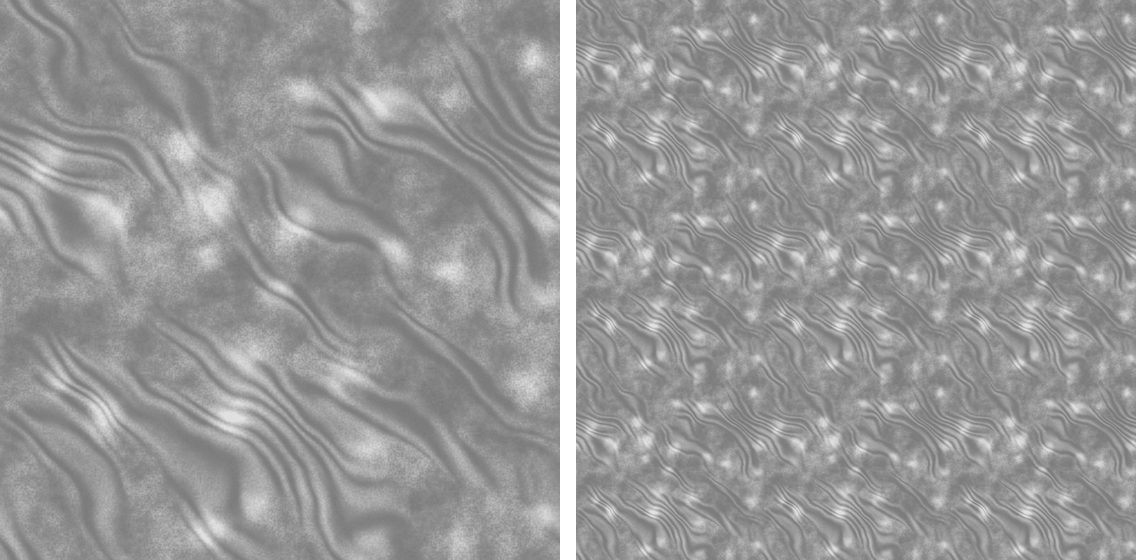
Left: one tile. Right: repeated 3 by 3.
A WebGL 2 fragment shader for this texture:

```glsl
#version 300 es
precision highp float;

uniform vec2 u_resolution;
out vec4 fragColor;

const float TAU = 6.28319;

// Integer hash of a lattice cell, returns two values in 0..1
vec2 hash2(vec2 cell, float seed) {
  uvec3 h = uvec3(uint(cell.x), uint(cell.y), uint(seed)) * 1664525u + 12345u;
  h.x += h.y * h.z; h.y += h.z * h.x; h.z += h.x * h.y;
  h ^= h >> 16u;
  h.x += h.y * h.z; h.y += h.z * h.x;
  return vec2(h.xy & 65535u) / 65536.0;
}

float cornerSlope(vec2 corner, vec2 offset, vec2 cells, float seed) {
  float angle = TAU * hash2(mod(corner, cells), seed).x;
  return dot(vec2(cos(angle), sin(angle)), offset);
}

// Gradient noise that wraps after a whole number of cells
float gradientNoise(vec2 p, vec2 cells, float seed) {
  vec2 q = p * cells;
  vec2 i = floor(q);
  vec2 f = q - i;
  vec2 s = f * f * f * (f * (f * 6.0 - 15.0) + 10.0);
  vec2 e = vec2(1.0, 0.0);
  float bottom = mix(cornerSlope(i, f, cells, seed),
                     cornerSlope(i + e.xy, f - e.xy, cells, seed), s.x);
  float top = mix(cornerSlope(i + e.yx, f - e.yx, cells, seed),
                  cornerSlope(i + e.xx, f - e.xx, cells, seed), s.x);
  return mix(bottom, top, s.y);
}

float fractalNoise(vec2 p, vec2 cells, float seed) {
  float sum = 0.0;
  float gain = 1.0;
  for (int octave = 0; octave < 4; octave++) {
    sum += gain * gradientNoise(p, cells, seed + float(octave));
    cells *= 2.0;
    gain *= 0.68;
  }
  return sum;
}

// Diagonal flow coordinates: x runs across the strands, y along them
vec2 flowCoords(vec2 p) {
  float bend = 0.16 * gradientNoise(p, vec2(3.0), 11.0)
             + 0.065 * gradientNoise(p, vec2(7.0), 12.0)
             + 0.012 * gradientNoise(p, vec2(17.0), 14.0);
  float slide = 0.10 * gradientNoise(p, vec2(4.0), 13.0);
  return vec2(p.x + p.y + bend, p.x - p.y + slide);
}

// Soft bright strands separated by thin dark lines
float strands(vec2 flow, float count) {
  float phase = count * flow.x
              + 1.5 * gradientNoise(flow, vec2(8.0, 3.0), 21.0)
              + 0.4 * gradientNoise(flow, vec2(18.0, 5.0), 22.0);
  float crest = 0.5 + 0.5 * cos(TAU * phase);
  return crest - 0.45 - 0.25 * pow(1.0 - crest, 6.0);
}

// Scattered glowing spots with a wide halo, one candidate per cell
float spots(vec2 p, float cells, float seed) {
  vec2 q = p * cells;
  vec2 base = floor(q);
  float glow = 0.0;
  for (int y = -2; y <= 2; y++) {
    for (int x = -2; x <= 2; x++) {
      vec2 cell = base + vec2(x, y);
      vec2 id = mod(cell, cells);
      vec2 centre = cell + 0.1 + 0.8 * hash2(id, seed);
      vec2 trait = hash2(id, seed + 1.0);
      float radius = mix(0.15, 0.28, trait.y);
      vec2 d = (q - centre) / radius;
      float falloff = dot(d, d);
      float shape = 0.8 * exp(-pow(falloff, 1.3)) + 0.2 * exp(-0.25 * falloff);
      glow += step(trait.x, 0.58) * mix(0.7, 1.1, trait.y) * shape;
    }
  }
  return glow;
}

// Keeps the dark tones close to a floor without a hard cut
float softFloor(float value, float low, float sharpness) {
  return low + log(1.0 + exp((value - low) * sharpness)) / sharpness;
}

void main() {
  vec2 p = gl_FragCoord.xy / u_resolution;
  vec2 flow = flowCoords(p);

  // Bundles of strands between open, mottled areas
  float bundle = smoothstep(-0.12, 0.16, gradientNoise(flow, vec2(5.0, 2.0), 31.0));
  float fine = gradientNoise(flow, vec2(44.0, 6.0), 32.0);
  float fibre = bundle * (0.16 * strands(flow, 19.0) + 0.07 * fine);

  // Broad clouds and mottling
  float cloud = gradientNoise(p, vec2(5.0), 41.0);
  float mottle = fractalNoise(p + 0.03 * flow.x * 0.0, vec2(13.0), 51.0);
  float patches = mix(1.0, 0.3, bundle) * mottle;

  // Spots with ragged outlines
  vec2 ragged = 0.02 * vec2(gradientNoise(p, vec2(21.0), 61.0),
                            gradientNoise(p, vec2(21.0), 62.0));
  float glow = spots(p + ragged, 7.0, 71.0);

  float tone = 0.552 + fibre + 0.13 * cloud + 0.13 * patches + 0.25 * glow;
  tone = softFloor(tone, 0.485, 36.0);

  // Fine grain, stronger on the lighter parts
  float grain = gradientNoise(p, vec2(250.0), 81.0) + 0.5 * gradientNoise(p, vec2(130.0), 82.0);
  tone += grain * mix(0.03, 0.1, smoothstep(0.52, 0.62, tone)) * mix(1.0, 0.6, bundle);

  fragColor = vec4(vec3(clamp(tone, 0.45, 0.88)), 1.0);
}
```
